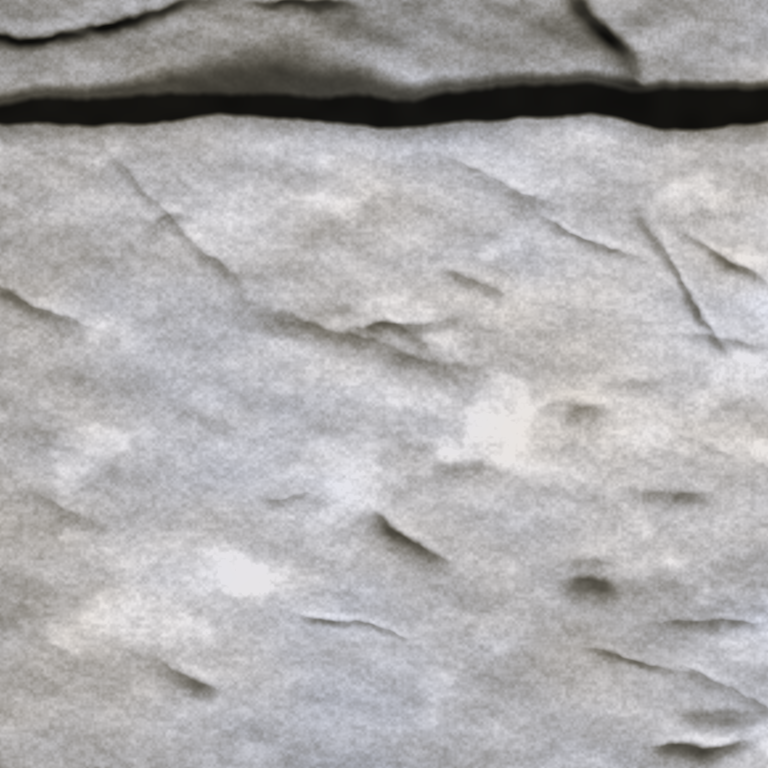
Write a Shadertoy shader that draws this texture.

```glsl
// Weathered pale grey stone slab beneath a dark bedding gap and an overhanging ledge.

float hash(vec2 p) {
    return fract(sin(dot(p, vec2(127.1, 311.7))) * 43758.545);
}

float noise(vec2 p) {
    vec2 i = floor(p), f = fract(p);
    f = f * f * (3.0 - 2.0 * f);
    float low = mix(hash(i), hash(i + vec2(1, 0)), f.x);
    float high = mix(hash(i + vec2(0, 1)), hash(i + vec2(1, 1)), f.x);
    return mix(low, high, f.y);
}

mat2 rotation(float angle) {
    float c = cos(angle), s = sin(angle);
    return mat2(c, s, -s, c);
}

float fbm(vec2 p) {
    float sum = 0.0, amp = 0.5;
    for (int i = 0; i < 4; i++) {
        sum += amp * noise(p);
        p = rotation(0.6) * p * 2.03 + 17.3;
        amp *= 0.5;
    }
    return sum / 0.9375;
}

// Slope of the surface towards light from above
float relief(vec2 p) {
    return fbm(p) - fbm(p + vec2(-0.1, 0.35));
}

// Tapered fissure from a to b: crisp upper side, soft lower shadow, lit lip
float fissure(vec2 p, vec2 a, vec2 b, float width, float softness) {
    vec2 dir = normalize(b - a);
    float along = dot(p - a, dir) / length(b - a);
    float side = dot(p - a, vec2(-dir.y, dir.x));
    float taper = smoothstep(0.0, 0.35, along) * (1.0 - smoothstep(0.6, 1.0, along));
    float spread = side > 0.0 ? width : width * softness;
    float shadow = exp(-side * side / (spread * spread));
    float lip = (side - 2.6 * width) / (1.5 * width);
    return taper * (shadow - 0.18 * exp(-lip * lip));
}

// Short ledges scattered over the slab, mostly dipping to the right
float scatteredLedges(vec2 p) {
    float sum = 0.0;
    for (int i = 0; i < 28; i++) {
        float k = float(i);
        vec2 center = vec2(hash(vec2(k, 1.3)), 0.77 * (k + hash(vec2(k, 2.7))) / 28.0);
        float angle = -0.2 + 0.8 * (hash(vec2(k, 3.1)) - 0.5);
        float reach = mix(0.035, 0.11, hash(vec2(k, 4.9)));
        vec2 arm = reach * vec2(cos(angle), sin(angle));
        float width = mix(0.0025, 0.006, hash(vec2(k, 5.2)));
        float depth = mix(0.08, 0.42, pow(hash(vec2(k, 6.8)), 1.6));
        sum += depth * fissure(p, center - arm, center + arm, width, mix(2.0, 6.0, hash(vec2(k, 7.4))));
    }
    return sum;
}

float slabTone(vec2 p, vec2 bent) {
    float tone = 0.735 + 0.24 * (fbm(p * vec2(3.0, 4.5) + 4.0) - 0.5);
    tone += 0.30 * relief(rotation(0.2) * p * vec2(8.0, 14.0));
    tone += 0.10 * relief(rotation(0.1) * p * vec2(30.0, 48.0));
    float cuts = scatteredLedges(bent);
    // Long joints crossing the slab
    cuts += 0.16 * fissure(bent, vec2(0.11, 0.84), vec2(0.36, 0.56), 0.004, 2.5);
    cuts += 0.32 * fissure(bent, vec2(0.27, 0.62), vec2(0.66, 0.51), 0.005, 4.0);
    cuts += 0.30 * fissure(bent, vec2(0.81, 0.77), vec2(0.98, 0.49), 0.004, 2.5);
    tone -= cuts * mix(0.5, 1.25, noise(p * 22.0));
    // Pale mineral flecks
    return tone + 0.10 * smoothstep(0.62, 0.76, fbm(p * vec2(9.0, 12.0) + 31.0));
}

float overhangTone(vec2 p, vec2 bent, float above) {
    float rightBlock = smoothstep(-0.006, 0.006, bent.x - 0.79 + 0.75 * (bent.y - 0.95));
    float tone = 0.59 + 0.07 * rightBlock + 0.25 * (fbm(p * vec2(5.0, 9.0)) - 0.5);
    tone += 0.38 * relief(rotation(0.15) * p * vec2(10.0, 20.0));
    // Shaded underside, deepest under the central bulge
    float bulge = (p.x - 0.36) / 0.14;
    float depth = mix(0.018 + 0.045 * exp(-bulge * bulge), 0.012, rightBlock);
    tone *= mix(0.42, 1.0, smoothstep(0.4 * depth, 1.3 * depth, above));
    // Splits in the ledge
    tone -= 0.50 * fissure(bent, vec2(-0.10, 0.963), vec2(0.14, 0.945), 0.006, 1.8);
    tone -= 0.45 * fissure(bent, vec2(0.05, 0.945), vec2(0.31, 1.005), 0.005, 2.0);
    tone -= 0.40 * fissure(bent, vec2(0.30, 0.998), vec2(0.50, 0.990), 0.005, 2.0);
    return tone - 0.45 * fissure(bent, vec2(0.72, 1.06), vec2(0.85, 0.87), 0.008, 2.2);
}

vec3 stoneColor(float tone, float stain) {
    vec3 shadowTint = vec3(1.04, 1.0, 0.88);
    vec3 lightTint = vec3(1.0, 0.995, 1.012);
    vec3 tanStain = vec3(0.035, 0.005, -0.055);
    return tone * (mix(shadowTint, lightTint, smoothstep(0.15, 0.75, tone)) + tanStain * stain);
}

void mainImage(out vec4 fragColor, in vec2 fragCoord) {
    vec2 p = fragCoord / iResolution.xy;
    vec2 bent = p + 0.035 * (vec2(fbm(p * 13.0), fbm(p * 13.0 + 7.7)) - 0.5);

    // Edges of the dark gap
    float ragged = 0.016 * (fbm(vec2(p.x * 14.0, 3.0)) - 0.5);
    float floorY = 0.844 + 0.009 * cos(15.7 * (p.x - 0.31)) + ragged;
    float roofY = 0.867 + 0.028 * smoothstep(0.5, 0.75, p.x) + 0.011 * sin(5.3 * p.x)
                + 0.02 * (fbm(vec2(p.x * 17.0, 9.0)) - 0.5);

    float slab = slabTone(p, bent) * mix(0.72, 1.0, smoothstep(-0.004, 0.035, floorY - p.y));
    float ledge = overhangTone(p, bent, p.y - roofY);
    float gap = 0.055 + 0.03 * noise(p * 30.0);
    float tone = mix(gap, slab, smoothstep(-0.003, 0.006, floorY - p.y));
    tone = mix(tone, ledge, smoothstep(-0.004, 0.007, p.y - roofY));

    // Fine sandy grain, fading in the dark
    float grain = 0.6 * noise(p * vec2(150.0, 190.0)) + 0.4 * noise(p.yx * 290.0) - 0.5;
    tone += 0.15 * grain * smoothstep(0.1, 0.6, tone);

    float stain = 2.0 * (fbm(p * vec2(4.0, 7.0) + 52.0) - 0.5);
    fragColor = vec4(stoneColor(clamp(tone, 0.05, 0.9), stain), 1.0);
}
```
